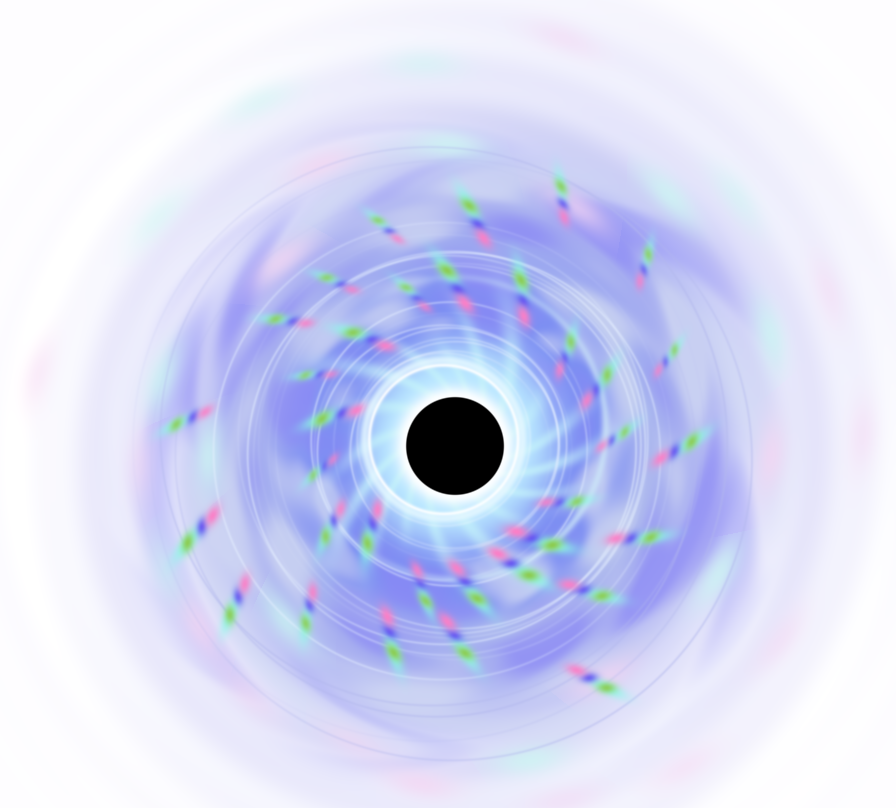
Give the GLSL for this background, as a Shadertoy shader.

```glsl
// A black disc in a pale blue spiral vortex with prismatic sparks and thin rings.

const float TAU = 6.28319;
const float ARMS = 17.0;

float hash(float n) { return fract(sin(n * 12.99 + 4.1) * 4375.85); }

float bell(float x, float width) { return exp(-x * x / (width * width)); }

// Angle unwound along a logarithmic spiral, equal to the polar angle at radius ref.
float spiralAngle(float angle, float r, float ref) {
    return angle - 0.56 * log(r / ref);
}

// Layered sines, periodic around the centre.
float clouds(float s, float r) {
    float sum = 0.0;
    for (float i = 1.0; i < 5.0; i++) {
        sum += sin((2.0 * i + 1.0) * s + 2.3 * i * i + 2.0 * sin(r * 17.0 * i + s)) / (0.6 + 0.4 * i);
    }
    return 0.5 + 0.22 * sum;
}

// Radial colour ramp of the vortex.
vec3 vortexBase(float r) {
    vec3 c = mix(vec3(0.72, 0.90, 1.0), vec3(0.49, 0.56, 0.95), smoothstep(0.08, 0.16, r));
    c = mix(c, vec3(0.65, 0.68, 0.94), smoothstep(0.17, 0.28, r));
    c = mix(c, vec3(0.91, 0.91, 0.985), smoothstep(0.26, 0.42, r));
    return mix(c, vec3(0.995, 0.993, 1.0), smoothstep(0.40, 0.60, r));
}

// Offset from the nearest spark: x across the arm, y outward, z a seed.
vec3 sparkCell(float angle, float r, float ref, float count, float seed) {
    float u = (spiralAngle(angle, r, ref) - 1.16) * count / TAU;
    float id = mod(floor(u + 0.5), count) + seed;
    float across = fract(u + 0.5) - 0.5 - 0.35 * (hash(id) - 0.5);
    float along = r - ref * (1.0 + 0.34 * (hash(id + 7.3) - 0.5));
    return vec3(across * TAU / count * r, along, hash(id + 3.7));
}

void mainImage(out vec4 fragColor, in vec2 fragCoord) {
    vec2 p = (fragCoord - 0.5 * iResolution.xy) / iResolution.y - vec2(0.0087, -0.052);
    float pixel = 1.0 / iResolution.y;
    float r = max(length(p), 0.01);
    float angle = atan(p.y, p.x);
    float s = spiralAngle(angle, r, 0.2);

    // Lopsided vortex with pale and deep patches
    float reach = r * (1.0 + 0.05 * sin(angle * 2.0 + 2.5) - 0.05 * cos(angle - 0.4));
    vec3 color = vortexBase(reach);
    float mist = clouds(s, r);
    float body = smoothstep(0.10, 0.18, r) * smoothstep(0.46, 0.30, r);
    color = mix(color, vec3(0.82, 0.85, 0.95), 0.75 * body * smoothstep(0.45, 0.9, mist));
    color = mix(color, vec3(0.54, 0.53, 0.96), 0.7 * body * smoothstep(0.5, 0.1, mist));
    color = mix(color, vec3(0.78, 0.83, 0.92), 0.45 * bell(r - 0.235, 0.022) * (0.6 + 0.4 * sin(angle + 2.0)));

    // Wide faint orbital bands
    float band = sin(r * 70.0 + 2.0 * sin(angle + 1.0)) * sin(r * 31.0 - angle);
    color -= vec3(0.022, 0.026, 0.006) * band * smoothstep(0.25, 0.4, r) * smoothstep(0.72, 0.4, r);

    // Cyan streaks spilling from the disc
    float streak = pow(0.5 + 0.5 * cos(ARMS * (s - 1.2) + 1.2 * sin(3.0 * s)), 2.0);
    float streakReach = 0.17 + 0.06 * sin(5.0 * s + 1.0);
    color = mix(color, vec3(0.76, 0.94, 0.98), 0.8 * streak * smoothstep(streakReach + 0.04, 0.07, r));

    // Soft cyan and pink smears in the outer haze
    for (float i = 0.0; i < 2.0; i++) {
        vec3 cell = sparkCell(angle, r, 0.36 + 0.09 * i, 15.0, 40.0 + 30.0 * i);
        float smear = bell(cell.x, 0.045) * bell(cell.y, 0.018);
        vec3 tint = mix(vec3(0.80, 0.97, 0.95), vec3(0.96, 0.84, 0.95), step(0.6, cell.z));
        color = mix(color, tint, smear * (0.7 - 0.25 * i));
    }

    // Thin rings, each slightly off centre
    for (float i = 0.0; i < 18.0; i++) {
        vec2 shift = 0.035 * (vec2(hash(i + 0.3), hash(i + 5.9)) - vec2(0.8, 0.5));
        float radius = 0.11 + 0.27 * hash(i * 1.7 + 2.0);
        float ringDist = length(p - shift * radius * 3.0) - radius;
        float arc = 0.55 + 0.45 * sin(angle + TAU * hash(i + 9.0));
        vec3 tint = mix(vec3(0.90, 0.94, 1.0), vec3(0.70, 0.72, 0.93), step(0.3, radius));
        color = mix(color, tint, 0.4 * arc * bell(ringDist, 0.0012 + pixel * 0.5));
    }
    float brightArc = length(p - vec2(0.0, 0.022)) - 0.187;
    color = mix(color, vec3(0.80, 0.90, 0.97), bell(brightArc, 0.005) * (0.35 + 0.35 * cos(angle + 0.3)));

    // Prismatic sparks: green heart, cyan ends, blue and pink inner tail
    for (float i = 0.0; i < 2.0; i++) {
        vec3 cell = sparkCell(angle, r, 0.195 + 0.113 * i, ARMS, 20.0 * i);
        float size = 0.75 + 0.4 * cell.z;
        float y = cell.y / size;
        float width = bell(cell.x, 0.0085 * size) * (0.65 + 0.35 * cell.z);
        color = mix(color, vec3(0.55, 0.98, 0.92), width * bell(y, 0.021));
        color = mix(color, vec3(0.36, 0.34, 0.96), width * bell(y + 0.021, 0.007));
        color = mix(color, vec3(0.98, 0.50, 0.78), width * bell(y + 0.036, 0.010));
        color = mix(color, vec3(0.55, 0.80, 0.32), width * bell(y, 0.008));
    }

    // White rings and glow around the black disc
    float halo = length(p - vec2(-0.014, 0.008));
    color = mix(color, vec3(0.90, 0.97, 1.0), 0.8 * bell(halo - 0.098, 0.006));
    color = mix(color, vec3(1.0), 0.8 * bell(halo - 0.092, 0.0025) + 0.2 * bell(halo - 0.107, 0.002));
    color = mix(color, vec3(1.0), 0.95 * bell(max(r - 0.061, 0.0), 0.014));
    color *= smoothstep(-pixel, pixel, r - 0.0605);

    fragColor = vec4(clamp(color, 0.0, 1.0), 1.0);
}
```
